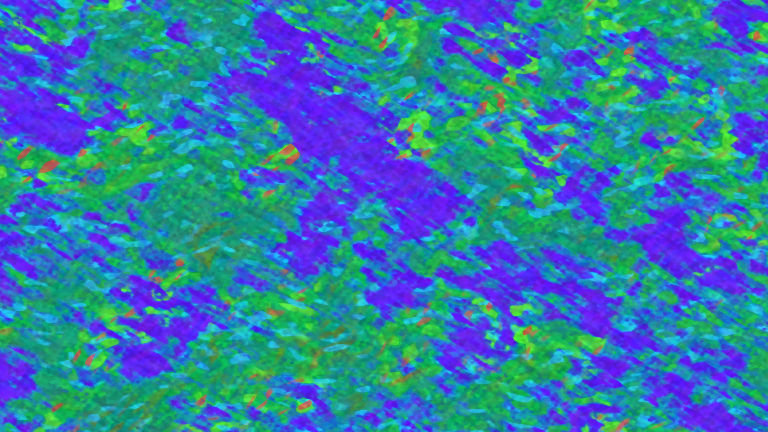
This texture map is drawn by a WebGL 1 fragment shader. Its source:

```glsl
precision highp float;

uniform vec2 u_resolution;

const vec3 VIOLET = vec3(0.37, 0.15, 0.94);
const vec3 INDIGO = vec3(0.25, 0.32, 0.86);
const vec3 AZURE  = vec3(0.14, 0.46, 0.80);
const vec3 TEAL   = vec3(0.11, 0.56, 0.68);
const vec3 SEA    = vec3(0.10, 0.58, 0.48);
const vec3 GREEN  = vec3(0.10, 0.67, 0.34);
const vec3 LIME   = vec3(0.36, 0.88, 0.24);
const vec3 CYAN   = vec3(0.16, 0.78, 0.90);
const vec3 OLIVE  = vec3(0.36, 0.44, 0.14);
const vec3 CORAL  = vec3(0.80, 0.27, 0.30);

vec3 hash3(vec2 p) {
  vec3 q = vec3(dot(p, vec2(127.1, 311.7)),
                dot(p, vec2(269.5, 183.3)),
                dot(p, vec2(419.2, 371.9)));
  return fract(sin(q) * 43758.5);
}

// Smooth cellular noise: random cell values blended by distance
float cellNoise(vec2 p, float seed) {
  vec2 cell = floor(p);
  vec2 f = p - cell;
  vec2 sum = vec2(0.0);
  for (int j = -1; j <= 1; j++) {
    for (int i = -1; i <= 1; i++) {
      vec2 o = vec2(float(i), float(j));
      vec3 h = hash3(cell + o + seed);
      vec2 d = o + h.xy - f;
      float w = exp(-6.0 * dot(d, d));
      sum += vec2(h.z * w, w);
    }
  }
  return sum.x / sum.y;
}

// Coordinates along and across a direction
vec2 align(vec2 p, float angle) {
  float c = cos(angle), s = sin(angle);
  return vec2(c * p.x + s * p.y, c * p.y - s * p.x);
}

// Layered sines that bend the outlines
vec2 warp(vec2 p, float amount) {
  vec2 q = p;
  float frequency = 11.0;
  for (int i = 0; i < 4; i++) {
    q += amount * sin(q.yx * frequency + vec2(1.3, 4.1) * float(i + 1));
    q = align(q, 0.4);
    frequency *= 1.8;
    amount *= 0.55;
  }
  return align(q, -1.6);
}

// Violet lowlands to green crests; tint picks the shade of the crest
vec3 ramp(float t, float tint) {
  vec3 crest = mix(SEA, GREEN, smoothstep(0.41, 0.57, tint));
  vec3 c = mix(VIOLET, INDIGO, smoothstep(0.18, 0.30, t));
  c = mix(c, AZURE, smoothstep(0.31, 0.41, t));
  c = mix(c, TEAL, smoothstep(0.45, 0.55, t));
  return mix(c, crest, smoothstep(0.60, 0.74, t));
}

void main() {
  vec2 p = gl_FragCoord.xy / u_resolution.y + 3.0;
  vec2 bent = warp(p, 0.014);
  vec2 fall = align(bent, -0.56);
  vec2 climb = align(bent, 0.75);

  // Large forms: falling valleys and rising clumps
  float valley = cellNoise(fall * vec2(2.2, 8.0), 11.0);
  float clump = cellNoise(climb * vec2(5.6, 10.0), 23.0);
  float mottle = cellNoise(align(bent, -0.2) * vec2(15.0, 24.0), 37.0);

  // Small forms: flakes, scratches and grain
  float flake = cellNoise(bent * vec2(34.0, 56.0), 41.0);
  float scratch = cellNoise(align(p, -0.56) * vec2(20.0, 100.0), 53.0);
  float grain = cellNoise(p * vec2(110.0, 140.0), 67.0);

  // Sum the layers, then even out their distribution
  float height = 0.80 * (valley - 0.5) + 0.75 * (clump - 0.5)
               + 0.72 * (mottle - 0.5) + 0.55 * (flake - 0.5)
               + 0.42 * (scratch - 0.5) + 0.18 * (grain - 0.5);
  float t = 1.0 / (1.0 + exp(-5.0 * (height + 0.035)));

  float cluster = cellNoise(bent * 9.0, 71.0);
  vec3 color = ramp(t, 0.45 * cluster + 0.35 * flake + 0.2 * grain);

  // Bright flecks gather in clusters; olive stains sit on the crests
  float spots = smoothstep(0.50, 0.75, cluster) * smoothstep(0.30, 0.55, t);
  float glint = cellNoise(bent * vec2(30.0, 75.0), 83.0);
  float ridge = cellNoise(climb * vec2(30.0, 75.0), 97.0);
  float stain = smoothstep(0.70, 0.92, clump) * smoothstep(0.85, 0.97, t);
  color = mix(color, OLIVE, 0.6 * stain * smoothstep(0.40, 0.75, ridge));
  color = mix(color, LIME, 0.85 * spots * smoothstep(0.55, 0.82, flake));
  color = mix(color, CYAN, 0.7 * smoothstep(0.70, 0.90, glint) * smoothstep(0.25, 0.45, t));
  color = mix(color, CORAL, 0.75 * spots * smoothstep(0.75, 0.92, ridge));

  // Fine variation of hue and light
  color += 0.15 * (vec3(ridge, scratch, glint) - 0.5);
  color *= 0.89 + 0.22 * grain;
  gl_FragColor = vec4(clamp(color, 0.0, 1.0), 1.0);
}
```
